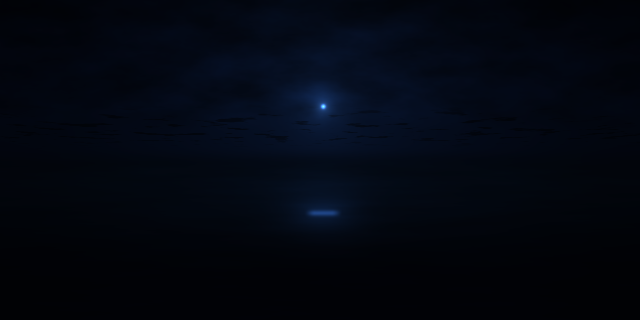
A WebGL 1 fragment shader for this texture:

```glsl
precision highp float;

uniform vec2 u_resolution;

#define MOON vec2(1.0105, 0.667)
#define HORIZON 0.495
#define GLINT_Y 0.334
#define GLINT_HALF_WIDTH 0.047
#define SKY_COLOR vec3(0.007, 0.020, 0.056)
#define SEA_COLOR vec3(0.008, 0.026, 0.056)
#define DEEP_COLOR vec3(0.003, 0.008, 0.024)
#define GLOW_COLOR vec3(0.017, 0.044, 0.088)
#define MOON_COLOR vec3(0.30, 0.56, 0.95)
#define GLINT_COLOR vec3(0.085, 0.170, 0.320)
#define CLOUD_DARKNESS 0.48
#define WISP_STRENGTH 0.38

vec2 gradientAt(vec2 cell) {
  vec3 q = fract(cell.xyx * vec3(0.1031, 0.1030, 0.0973));
  q += dot(q, q.yzx + 33.33);
  float angle = 6.2832 * fract((q.x + q.y) * q.z);
  return vec2(cos(angle), sin(angle));
}

float gradientNoise(vec2 p) {
  vec2 i = floor(p);
  vec2 f = fract(p);
  vec2 w = f * f * f * (f * (f * 6.0 - 15.0) + 10.0);
  float a = dot(gradientAt(i), f);
  float b = dot(gradientAt(i + vec2(1.0, 0.0)), f - vec2(1.0, 0.0));
  float c = dot(gradientAt(i + vec2(0.0, 1.0)), f - vec2(0.0, 1.0));
  float d = dot(gradientAt(i + 1.0), f - 1.0);
  return mix(mix(a, b, w.x), mix(c, d, w.x), w.y);
}

float fbm(vec2 p) {
  float sum = 0.0;
  float amplitude = 0.6;
  for (int i = 0; i < 5; i++) {
    sum += amplitude * gradientNoise(p);
    p = mat2(1.6, 1.2, -1.2, 1.6) * p + 7.3;
    amplitude *= 0.5;
  }
  return sum;
}

float bell(float x, float width) {
  return exp(-x * x / (width * width));
}

// Night sky with a wide moon glow, high wisps and low dark clouds
vec3 skyColor(vec2 p) {
  vec2 toMoon = p - MOON;
  float dist = length(toMoon);
  float wide = exp(-dot(toMoon * vec2(0.8, 1.2), toMoon) * 5.5);

  vec3 color = SKY_COLOR * mix(1.0, 0.7, smoothstep(0.85, 1.0, p.y));
  color += GLOW_COLOR * (0.72 * wide + 0.9 * exp(-dist * 9.0));
  color += SEA_COLOR * 0.25 * bell(p.y - 0.6, 0.14);

  float wisps = fbm(vec2(p.x * 4.5, p.y * 11.0) + 3.7);
  float wispBand = smoothstep(0.56, 0.70, p.y);
  color *= 1.0 + WISP_STRENGTH * wispBand * clamp(wisps * 2.2, -0.8, 1.0);

  // Clouds flatten and shrink toward the horizon
  float height = max(p.y - 0.44, 0.04);
  vec2 plane = vec2((p.x - MOON.x) * 1.7, 1.6) / height;
  float clouds = fbm(vec2(plane.x * 0.8, plane.y * 1.1) + 11.0);
  float cloudBand = smoothstep(0.53, 0.58, p.y) * (1.0 - smoothstep(0.63, 0.68, p.y));
  color *= 1.0 - CLOUD_DARKNESS * cloudBand * smoothstep(0.10, 0.28, clouds);

  // Halo and bright disc
  float haloTexture = 1.0 + 0.7 * fbm(p * vec2(13.0, 18.0));
  color += MOON_COLOR * 0.16 * exp(-dist * 23.0) * haloTexture;
  color += MOON_COLOR * 0.42 * exp(-dist * 85.0);
  color += MOON_COLOR * 1.1 * bell(dist, 0.0065);
  return color;
}

// Dark sea with a soft column of light and one flat glint
vec3 seaColor(vec2 p) {
  float dx = p.x - MOON.x;
  float dy = p.y - GLINT_Y;
  vec3 color = mix(DEEP_COLOR, SEA_COLOR, smoothstep(0.12, 0.48, p.y));
  color += GLOW_COLOR * 0.35 * bell(dx, 0.50) * bell(p.y - 0.40, 0.15);

  float above = step(0.0, dy);
  float columnHeight = mix(0.075, 0.13, above);
  color += GLOW_COLOR * 0.85 * bell(dx, 0.13) * bell(dy, columnHeight);
  color += GLOW_COLOR * 0.75 * bell(dx, 0.075) * bell(dy, 0.035);

  float ripples = fbm(vec2(p.x * 3.0, p.y * 32.0) + 5.0);
  color *= 1.0 + 0.28 * ripples;

  float span = 1.0 - smoothstep(GLINT_HALF_WIDTH * 0.55, GLINT_HALF_WIDTH * 1.3, abs(dx));
  color += GLINT_COLOR * span * bell(dy, 0.009);
  return color;
}

void main() {
  vec2 p = gl_FragCoord.xy / u_resolution.y;
  p.x += 1.0 - 0.5 * u_resolution.x / u_resolution.y;

  float skyMask = smoothstep(HORIZON - 0.03, HORIZON + 0.045, p.y);
  vec3 color = mix(seaColor(p), skyColor(p), skyMask);
  color *= 1.0 - 0.10 * bell(p.y - HORIZON, 0.03);
  color *= 1.0 - 0.18 * smoothstep(0.5, 1.0, abs(p.x - 1.0));
  gl_FragColor = vec4(color, 1.0);
}
```
